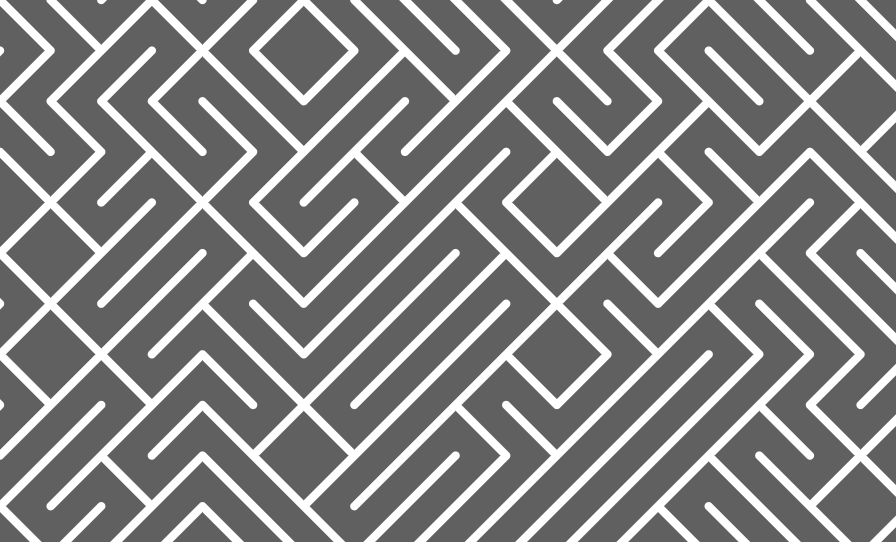
This pattern is drawn by a Shadertoy shader. Its source:

```glsl
// Diagonal maze: every square cell of a grid holds one of its two diagonals,
// picked at random. Each diagonal is a round-capped white stroke on dark grey,
// drawn from the distance to the strokes of the surrounding cells.

const float CELLS_ACROSS = 17.7;

float hash21(vec2 p) {
    vec3 q = fract(p.xyx * vec3(0.1031, 0.1030, 0.0973));
    q += dot(q, q.yzx + 33.33);
    return fract((q.x + q.y) * q.z);
}

float segmentDistance(vec2 p, vec2 a, vec2 b) {
    vec2 ab = b - a;
    float t = clamp(dot(p - a, ab) / dot(ab, ab), 0.0, 1.0);
    return length(p - a - ab * t);
}

// Distance to the diagonal of one cell, slightly favouring the rising one
float diagonalDistance(vec2 p, vec2 cell) {
    vec2 local = p - cell;
    if (hash21(cell + 57.0) > 0.53) local.x = 1.0 - local.x;
    return segmentDistance(local, vec2(0.0), vec2(1.0));
}

void mainImage(out vec4 fragColor, in vec2 fragCoord) {
    float pixel = CELLS_ACROSS / iResolution.x;

    // Grid anchored at the top left corner
    vec2 p = vec2(fragCoord.x, fragCoord.y - iResolution.y) * pixel;
    vec2 cell = floor(p);

    // Neighbours are included because round caps reach past their own cell
    float dist = 1.0;
    for (int y = -1; y <= 1; y++) {
        for (int x = -1; x <= 1; x++) {
            dist = min(dist, diagonalDistance(p, cell + vec2(x, y)));
        }
    }

    // Stroke with an edge one pixel wide
    float stroke = clamp(0.5 - (dist - 0.082) / pixel, 0.0, 1.0);
    vec3 ground = vec3(0.377);
    vec3 line = vec3(1.0);
    fragColor = vec4(mix(ground, line, stroke), 1.0);
}
```
